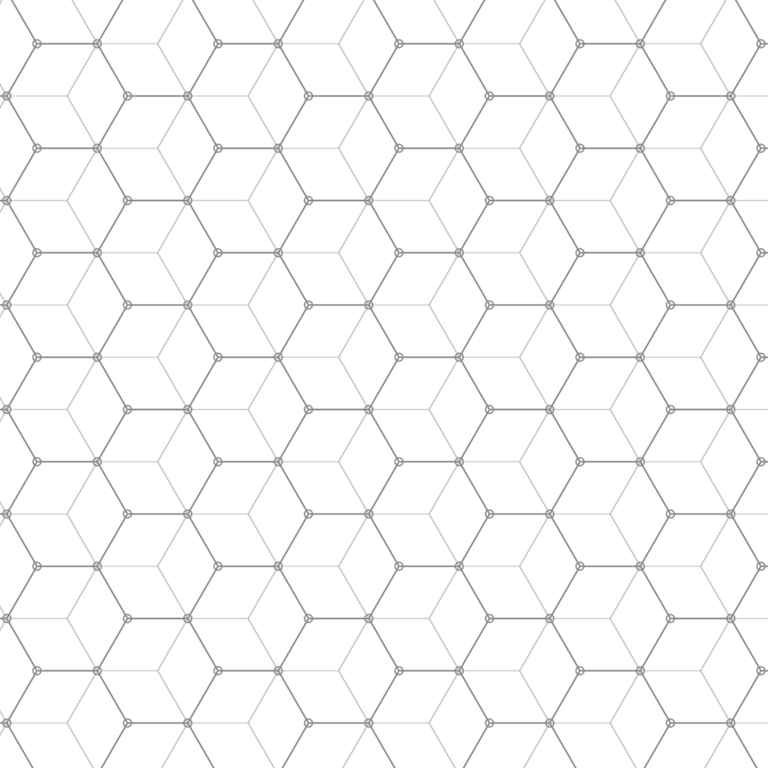
This pattern is drawn by a Shadertoy shader. Its source:

```glsl
// Thin grey hexagon mesh with ringed nodes and faint inner spokes forming cubes, on white.

// Distance from p to the segment running from the origin to b.
float spokeDistance(vec2 p, vec2 b) {
    return length(p - b * clamp(dot(p, b) / dot(b, b), 0.0, 1.0));
}

// Smooth coverage of a stroke at distance d from its centre line.
float stroke(float d, float halfWidth) {
    float pixel = 1.0 / iResolution.y;
    return 1.0 - smoothstep(halfWidth - pixel, halfWidth + pixel, d);
}

// Offset from the nearest hexagon centre on a staggered lattice.
vec2 hexCell(vec2 p, vec2 period) {
    vec2 a = p - period * round(p / period);
    vec2 b = p - period * (floor(p / period) + 0.5);
    return dot(a, a) < dot(b, b) ? a : b;
}

void mainImage(out vec4 fragColor, in vec2 fragCoord) {
    vec2 uv = fragCoord / iResolution.y;
    float side = 0.07856;
    float apothem = side * sqrt(0.75);
    vec2 corner = vec2(0.5 * side, apothem);
    vec2 p = hexCell(uv - vec2(0.0874, 0.8750), vec2(3.0 * side, 2.0 * apothem));
    vec2 q = abs(p);

    // Faint spokes: one to the left, two mirrored to the right
    float level = spokeDistance(p, vec2(-side, 0.0));
    float slanted = spokeDistance(vec2(p.x, q.y), corner);
    float shade = 1.0;
    shade = mix(shade, 0.81, stroke(level, 0.0008));
    shade = mix(shade, 0.76, stroke(slanted, 0.0009));

    // Hexagon outline
    float edge = apothem - max(q.y, dot(q, vec2(sqrt(0.75), 0.5)));
    shade = mix(shade, 0.51, stroke(edge, 0.0010));

    // Small open rings on the corners
    float node = min(length(q - vec2(side, 0.0)), length(q - corner));
    shade = mix(shade, 0.54, stroke(abs(node - 0.0051), 0.0009));

    fragColor = vec4(vec3(shade), 1.0);
}
```
